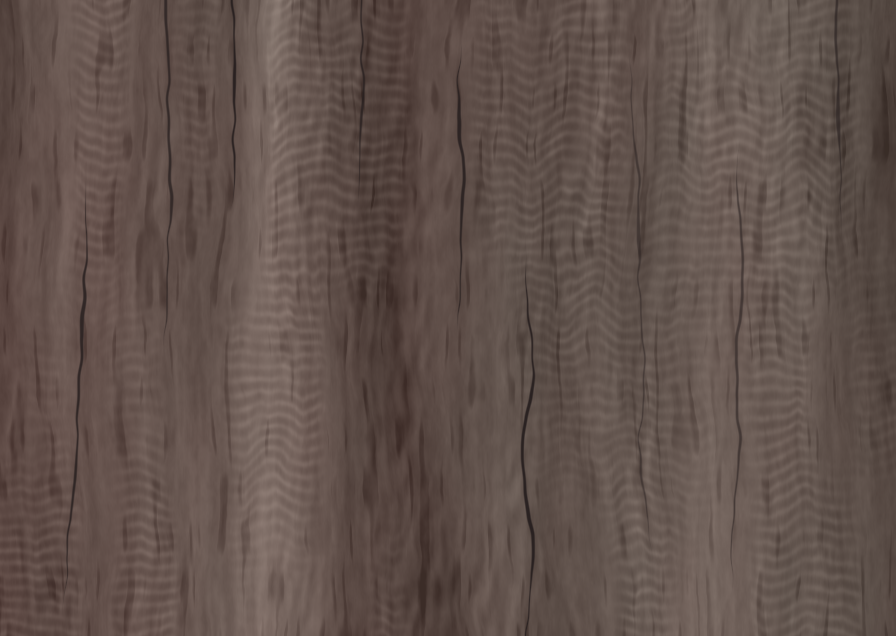
This texture is drawn by a WebGL 2 fragment shader. Its source:

```glsl
#version 300 es
precision highp float;
// Weathered brown wood: soft vertical bands, fine fibres, cross ripples and thin cracks.

uniform vec2 u_resolution;
out vec4 fragColor;

const vec3 DARK = vec3(0.285, 0.228, 0.207);
const vec3 LIGHT = vec3(0.510, 0.450, 0.420);
const vec3 CRACK_COLOR = vec3(0.150, 0.120, 0.120);
const vec3 WARM_TINT = vec3(0.010, -0.004, -0.002);
const float BASE_TONE = 0.43;
const float STREAK_GAIN = 0.50;
const float FIBRE_GAIN = 0.34;
const float GRAIN_GAIN = 0.24;
const float RELIEF_GAIN = 0.30;
const float FLECK_GAIN = 0.30;
const float RIPPLE_GAIN = 0.13;
const float RIPPLE_PERIOD = 0.0215;
const int CRACK_COUNT = 9;
const float CRACK_WIDTH = 0.0024;
const float TAU = 6.28318;

// Broad tonal bands: centre, half width, strength.
const int BAND_COUNT = 6;
const vec3 BANDS[BAND_COUNT] = vec3[](
    vec3(0.00, 0.05, -0.22), vec3(0.20, 0.09, 0.05), vec3(0.425, 0.055, 0.42),
    vec3(0.64, 0.12, -0.27), vec3(1.14, 0.10, 0.20), vec3(1.40, 0.06, -0.24));

float hash(vec2 cell) {
    uvec2 q = uvec2(ivec2(cell)) * uvec2(1597334673u, 3812015801u);
    uint n = (q.x ^ q.y) * 1597334673u;
    n = (n ^ (n >> 15)) * 2246822519u;
    return float((n ^ (n >> 13)) >> 8) / 16777216.0;
}

float noise(vec2 p) {
    vec2 cell = floor(p), f = fract(p);
    f = f * f * (3.0 - 2.0 * f);
    float low = mix(hash(cell), hash(cell + vec2(1, 0)), f.x);
    float high = mix(hash(cell + vec2(0, 1)), hash(cell + vec2(1, 1)), f.x);
    return mix(low, high, f.y);
}

// Layered noise centred on zero.
float fbm(vec2 p) {
    float sum = 0.0, gain = 0.5;
    for (int i = 0; i < 4; i++) {
        sum += gain * (noise(p) - 0.5);
        p = p * 2.03 + vec2(17.3, 9.1);
        gain *= 0.55;
    }
    return sum;
}

float bandTone(float x) {
    float tone = BASE_TONE;
    for (int i = 0; i < BAND_COUNT; i++) {
        float d = (x - BANDS[i].x) / BANDS[i].y;
        tone += BANDS[i].z * exp(-d * d);
    }
    return tone;
}

// Saw-like ripples across the grain, broken into upright patches.
float ripples(vec2 p) {
    float bend = 1.8 * noise(vec2(p.x * 19.0, p.y * 4.0)) + 0.5 * noise(p * vec2(60.0, 14.0));
    float wave = sin(TAU * (p.y / RIPPLE_PERIOD + bend));
    float patches = smoothstep(0.36, 0.72, noise(p * vec2(13.0, 2.6) + 31.0));
    float wear = 0.35 + 0.9 * noise(p * vec2(55.0, 30.0) + 7.0);
    return (wave + 0.25 * wave * wave) * patches * wear;
}

// Returns the sharp crack in x and its soft shade in y.
vec2 cracks(vec2 p, float aspect) {
    vec2 cover = vec2(0.0);
    float pixel = 1.0 / u_resolution.y;
    for (int i = 0; i < CRACK_COUNT; i++) {
        float id = float(i);
        float middle = hash(vec2(id, 71.0));
        float halfLength = mix(0.16, 0.46, hash(vec2(id, 72.0)));
        float slant = 0.09 * (hash(vec2(id, 73.0)) - 0.4);
        float x = aspect * (id + 0.2 + 0.6 * hash(vec2(id, 74.0))) / float(CRACK_COUNT);
        x += slant * (p.y - middle) + 0.016 * (noise(vec2(p.y * 7.0, id * 5.0)) - 0.5);
        x += 0.005 * (noise(vec2(p.y * 32.0, id * 5.0 + 2.0)) - 0.5);
        float taper = 1.0 - smoothstep(0.25, 1.0, abs(p.y - middle) / halfLength);
        float width = CRACK_WIDTH * taper * (0.4 + noise(vec2(p.y * 16.0, id * 3.0)));
        float d = abs(p.x - x);
        float depth = mix(0.45, 0.95, hash(vec2(id, 75.0))) * smoothstep(0.0, 0.3, taper);
        float line = 1.0 - smoothstep(width - pixel, width + pixel, d);
        cover = max(cover, vec2(line, exp(-d / 0.010)) * depth);
    }
    return cover;
}

void main() {
    vec2 p = gl_FragCoord.xy / u_resolution.y;
    float aspect = u_resolution.x / u_resolution.y;

    // Grain lines drift sideways as they climb.
    vec2 q = p;
    q.x += 0.050 * fbm(p * vec2(5.0, 2.0)) + 0.014 * fbm(p * vec2(18.0, 9.0) + 40.0);

    float tone = bandTone(q.x);
    tone += STREAK_GAIN * fbm(q * vec2(16.0, 1.6) + 11.0);
    tone += FIBRE_GAIN * fbm(q * vec2(75.0, 5.0) + 23.0);
    tone += GRAIN_GAIN * fbm(q * vec2(120.0, 42.0) + 57.0);

    // Raised chips lit from the side, and short dark pores.
    vec2 chip = q * vec2(85.0, 26.0);
    float rough = smoothstep(0.40, 0.75, noise(q * vec2(11.0, 3.0) + 83.0));
    tone += RELIEF_GAIN * rough * (noise(chip) - noise(chip + vec2(0.45, -0.3)));
    tone -= FLECK_GAIN * smoothstep(0.70, 0.95, noise(q * vec2(125.0, 13.0) + 61.0));
    tone += RIPPLE_GAIN * ripples(q);

    vec2 crack = cracks(p, aspect);
    tone -= 0.16 * crack.y;

    vec3 color = mix(DARK, LIGHT, clamp(tone, -0.25, 1.2));
    color += WARM_TINT * (1.0 - 1.6 * p.x / aspect + 2.0 * fbm(p * vec2(6.0, 2.0) + 90.0));
    color = mix(color, CRACK_COLOR, crack.x);
    fragColor = vec4(color, 1.0);
}
```
